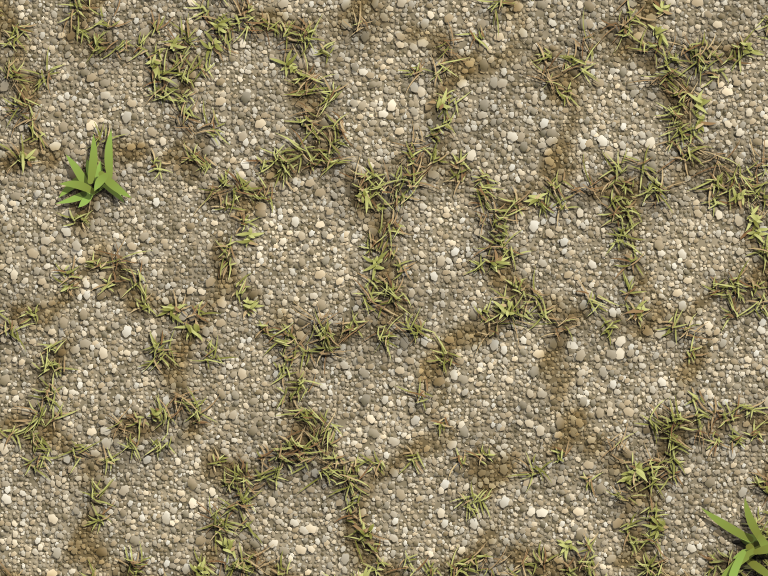
This texture is drawn by a Shadertoy shader. Its source:

```glsl
// Sunlit old paving of exposed pebbles, with weeds growing along its joints.
// Stones are layered cellular noise; joints are the borders of large staggered
// cells; grass and leaves are bent tapered strokes fanning out of scattered roots.

const vec3 SOIL  = vec3(0.31, 0.28, 0.18);
const vec3 SAND  = vec3(0.72, 0.66, 0.55);
const vec3 CREAM = vec3(1.00, 0.95, 0.84);
const vec3 MOSS  = vec3(0.47, 0.47, 0.20);
const vec3 LIME  = vec3(0.84, 0.84, 0.53);
const vec3 LEAF  = vec3(0.62, 0.75, 0.36);
const vec3 STRAW = vec3(0.88, 0.78, 0.58);
const vec3 RUST  = vec3(0.55, 0.41, 0.27);
const vec2 LIGHT = vec2(0.55, 0.83);

vec2 hash2(vec2 c) {
    vec3 q = fract(c.xyx * vec3(0.1031, 0.1030, 0.0973));
    q += dot(q, q.yzx + 33.33);
    return fract((q.xx + q.yz) * q.zy);
}

// Layered sines, roughly 0 to 1
float patches(vec2 p) {
    float s = sin(p.x * 1.3 + 2.0 * sin(p.y * 0.7)) + sin(p.y * 1.7 + 1.6 * sin(p.x * 0.9));
    return 0.5 + 0.17 * s + 0.12 * sin(p.x * 3.1 - p.y * 2.3);
}

vec3 stoneTone(float t) {
    return mix(mix(SOIL, SAND, smoothstep(-0.1, 0.55, t)), CREAM, smoothstep(0.45, 1.05, t));
}

// 1 along the joints between pavers, 0 on their faces
float jointBand(vec2 p) {
    p += 0.014 * sin(p.yx * 23.0 + 1.5 * sin(p * 17.0));
    vec2 g = p * 4.3, cell = floor(g);
    float near = 9.0, second = 9.0;
    for (int y = -1; y <= 1; y++)
    for (int x = -1; x <= 1; x++) {
        vec2 c = cell + vec2(x, y);
        vec2 centre = c + 0.5 + (hash2(c + 31.0) - 0.5) * 0.4;
        centre.x += 0.5 * mod(c.y, 2.0) - 0.25;
        float d = length(g - centre);
        second = min(second, max(near, d));
        near = min(near, d);
    }
    return 1.0 - smoothstep(0.02, 0.46, second - near);
}

float weedGrowth(vec2 p) {
    float thick = smoothstep(0.25, 0.75, patches(p * 5.5 + 4.0) + 0.15 * (p.x - 0.5));
    return jointBand(p) * mix(0.2, 1.0, thick);
}

// One layer of lumpy stones, each lit on one side and shading the other
vec3 layStones(vec3 col, vec2 p, float scale, float coverage, float brightness, float px) {
    vec2 g = p * scale, cell = floor(g);
    float best = 9.0, shade = 9.0, tone = 0.0, relief = 0.0, tint = 0.0;
    for (int y = -1; y <= 1; y++)
    for (int x = -1; x <= 1; x++) {
        vec2 c = cell + vec2(x, y);
        vec2 h = hash2(c + scale), k = hash2(c + scale + 57.0);
        if (k.x > coverage) continue;
        vec2 off = g - c - 0.5 - (h - 0.5) * 0.65;
        float angle = atan(off.y, off.x) + 6.283 * h.x;
        float radius = mix(0.24, 0.52, k.y) * (1.0 + 0.16 * sin(2.0 * angle) + 0.08 * sin(5.0 * angle));
        float d = length(off) - radius;
        shade = min(shade, length(off + LIGHT * 0.2) - radius);
        if (d < best) {
            best = d;
            tone = fract(h.y * 7.0 + k.y * 3.0);
            relief = dot(off, LIGHT) / radius;
            tint = h.x;
        }
    }
    float aa = 0.7 * scale * px;
    col *= 1.0 - 0.42 * (1.0 - smoothstep(-aa, aa + 0.05, shade));
    vec3 stone = stoneTone(brightness + 0.62 * (tone - 0.5) + 0.2 * relief);
    stone *= mix(vec3(1.03, 1.0, 0.95), vec3(0.97, 1.0, 1.05), tint);
    return mix(col, stone, 1.0 - smoothstep(-aa, aa, best));
}

vec3 ground(vec2 p, float px) {
    vec3 col = stoneTone(0.20 + 0.25 * patches(p * 60.0));
    col = layStones(col, p, 140.0, 0.95, 0.52, px);
    col = layStones(col, p, 92.0, 0.55, 0.56, px);
    col = layStones(col, p, 58.0, 0.17, 0.62, px);
    col *= 0.92 + 0.16 * patches(p * 14.0);
    float litter = jointBand(p) * patches(p * 31.0);
    return mix(col, col * vec3(0.78, 0.73, 0.61), smoothstep(0.15, 0.75, litter));
}

// Coverage of a bent stroke that tapers to its tip; along receives 0 to 1
float blade(vec2 g, vec2 dir, float len, float width, float bend, float aa, out float along) {
    along = clamp(dot(g, dir) / len, 0.0, 1.0);
    vec2 axis = dir * along * len + vec2(-dir.y, dir.x) * bend * along * (1.0 - along);
    float halfWidth = width * (1.0 - along) * (0.5 + 1.8 * along);
    return 1.0 - smoothstep(-aa, aa, length(g - axis) - halfWidth);
}

// A ragged clump of blades around the origin of g, over its own shadow
vec3 drawTuft(vec3 col, vec2 g, vec2 id, float width, float dryness, vec3 tip, float aa) {
    float along;
    vec2 soft = g + LIGHT * 0.2;
    col *= 1.0 - 0.24 * exp(-6.0 * dot(soft, soft));
    for (int i = 0; i < 12; i++) {
        vec2 h = hash2(id + float(i) * 7.3), k = hash2(id + float(i) * 3.7 + 91.0);
        vec2 from = g - (hash2(id + float(i) * 5.1 + 23.0) - 0.5) * 0.45;
        float angle = 6.283 * h.x;
        vec2 dir = vec2(cos(angle), sin(angle));
        float len = mix(0.3, 0.95, h.y * h.y), bend = (k.x - 0.5) * 0.7 * len;
        float shadow = blade(from + LIGHT * 0.12, dir, len, width, bend, aa, along);
        col *= 1.0 - 0.42 * shadow;
        float cover = blade(from, dir, len, width, bend, aa, along);
        vec3 green = mix(MOSS, tip, clamp(k.y * 0.9 + along * 0.4, 0.0, 1.0));
        vec3 dry = mix(RUST, STRAW, k.y);
        col = mix(col, mix(green, dry, step(k.x, dryness)), cover);
    }
    return col;
}

// Tufts scattered where weeds can root
vec3 scatterTufts(vec3 col, vec2 p, float scale, float density, float width, float dryness, float px) {
    vec2 g = p * scale, cell = floor(g);
    for (int y = -1; y <= 1; y++)
    for (int x = -1; x <= 1; x++) {
        vec2 c = cell + vec2(x, y), id = c + scale * 3.0;
        vec2 root = c + 0.5 + (hash2(id) - 0.5) * 0.6;
        if (length(g - root) > 1.3) continue;
        if (hash2(id + 19.0).x > density * weedGrowth(root / scale)) continue;
        col = drawTuft(col, g - root, id, width, dryness, LIME, 0.7 * scale * px);
    }
    return col;
}

void mainImage(out vec4 fragColor, in vec2 fragCoord) {
    float px = 1.0 / iResolution.y;
    vec2 p = fragCoord * px;
    vec3 col = ground(p, px);

    // Dry stalks first, then grass, then a few broader leaves
    col = scatterTufts(col, p, 17.0, 0.60, 0.022, 0.80, px);
    col = scatterTufts(col, p, 27.0, 0.80, 0.055, 0.35, px);
    col = scatterTufts(col, p, 20.0, 0.70, 0.036, 0.25, px);
    col = scatterTufts(col, p, 31.0, 0.10, 0.12, 0.15, px);

    // Two large leafy weeds
    col = drawTuft(col, (p - vec2(0.17, 0.68)) * 10.0, vec2(5.0, 2.0), 0.10, 0.0, LEAF, 7.0 * px);
    col = drawTuft(col, (p - vec2(1.31, 0.05)) * 9.0, vec2(8.0, 3.0), 0.09, 0.0, LEAF, 6.3 * px);

    fragColor = vec4(clamp(col, 0.0, 1.0), 1.0);
}
```
